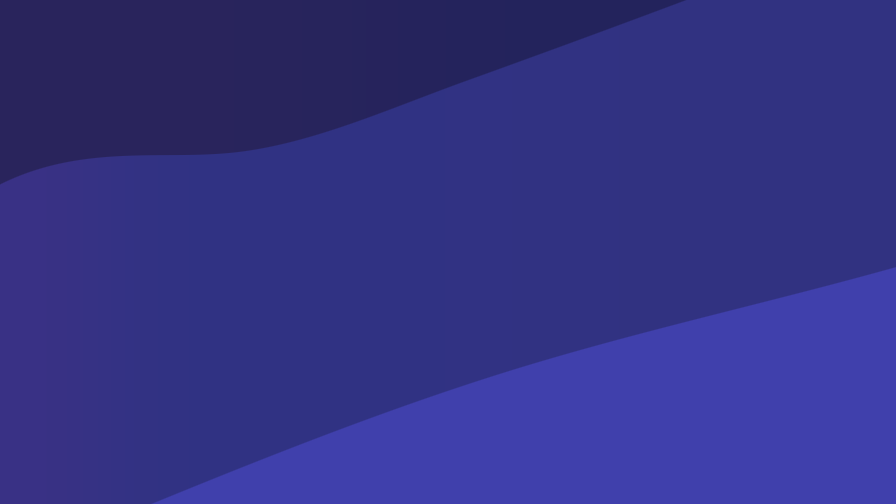
Reproduce this background procedurally as a WebGL 2 fragment shader.

```glsl
#version 300 es
precision highp float;

uniform vec2 u_resolution;
out vec4 outColor;

// Colours of the three bands
const vec3 TOP_LEFT = vec3(0.160, 0.141, 0.360);
const vec3 TOP_RIGHT = vec3(0.137, 0.137, 0.361);
const vec3 MIDDLE_LEFT = vec3(0.224, 0.193, 0.520);
const vec3 MIDDLE_CENTRE = vec3(0.190, 0.197, 0.514);
const vec3 MIDDLE_RIGHT = vec3(0.194, 0.196, 0.506);
const vec3 BOTTOM = vec3(0.251, 0.251, 0.676);

// Horizontal ranges of the colour blends
const vec2 TOP_BLEND = vec2(0.20, 0.65);
const vec2 PURPLE_BLEND = vec2(0.02, 0.22);
const vec2 RIGHT_BLEND = vec2(0.45, 0.80);

// Curve knots: x, height, slope
const vec3 RIDGE_A = vec3(0.0, 0.634, 0.889);
const vec3 RIDGE_B = vec3(0.169, 0.692, 0.018);
const vec3 RIDGE_C = vec3(0.273, 0.700, 0.249);
const vec3 RIDGE_D = vec3(0.521, 0.840, 0.640);
const vec3 RIDGE_E = vec3(0.766, 1.0, 0.667);
const vec3 SLOPE_A = vec3(0.169, 0.0, 0.729);
const vec3 SLOPE_B = vec3(0.547, 0.252, 0.569);
const vec3 SLOPE_C = vec3(1.0, 0.470, 0.498);

// Cubic Hermite span, continued as a straight line past both knots
float span(vec3 a, vec3 b, float x) {
    float w = b.x - a.x;
    float t = clamp((x - a.x) / w, 0.0, 1.0);
    float s = 1.0 - t;
    float y = s * s * ((1.0 + 2.0 * t) * a.y + t * w * a.z)
            + t * t * ((1.0 + 2.0 * s) * b.y - s * w * b.z);
    return y + min(x - a.x, 0.0) * a.z + max(x - b.x, 0.0) * b.z;
}

float ridgeHeight(float x) {
    if (x < RIDGE_B.x) return span(RIDGE_A, RIDGE_B, x);
    if (x < RIDGE_C.x) return span(RIDGE_B, RIDGE_C, x);
    if (x < RIDGE_D.x) return span(RIDGE_C, RIDGE_D, x);
    return span(RIDGE_D, RIDGE_E, x);
}

float slopeHeight(float x) {
    return x < SLOPE_B.x ? span(SLOPE_A, SLOPE_B, x) : span(SLOPE_B, SLOPE_C, x);
}

// Antialiased coverage of the area below an edge
float below(float d) {
    return clamp(0.5 - d / fwidth(d), 0.0, 1.0);
}

float blend(vec2 range, float x) {
    return smoothstep(range.x, range.y, x);
}

void main() {
    vec2 uv = gl_FragCoord.xy / u_resolution;

    // Horizontal tint of each band
    vec3 top = mix(TOP_LEFT, TOP_RIGHT, blend(TOP_BLEND, uv.x));
    vec3 middle = mix(MIDDLE_LEFT, MIDDLE_CENTRE, blend(PURPLE_BLEND, uv.x));
    middle = mix(middle, MIDDLE_RIGHT, blend(RIGHT_BLEND, uv.x));

    // Layers from back to front
    vec3 color = mix(top, middle, below(uv.y - ridgeHeight(uv.x)));
    color = mix(color, BOTTOM, below(uv.y - slopeHeight(uv.x)));
    outColor = vec4(color, 1.0);
}
```
